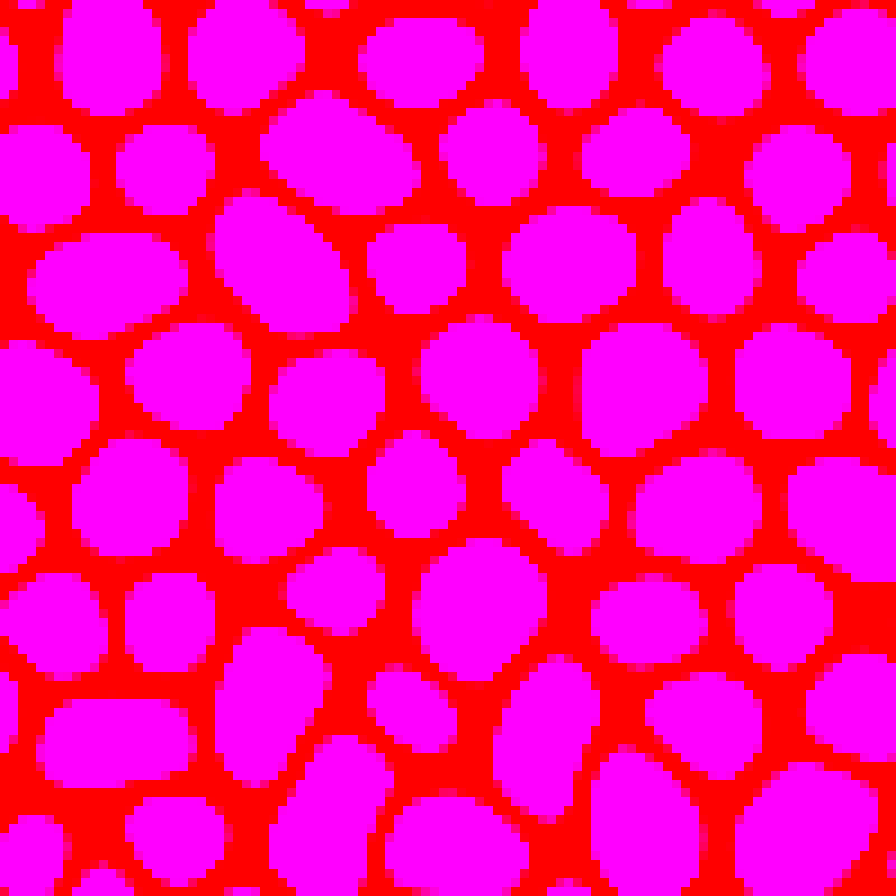
Reproduce this pattern procedurally as a three.js fragment shader.

```glsl
// Rounded magenta cells packed on red, tileable and drawn in coarse square blocks.

#define BLOCKS 100.0            // blocks across the canvas
#define GRID vec2(6.0, 8.0)     // cells across and up; rows must be even
#define JITTER 0.034            // scatter radius of the cell centres
#define STRETCH 0.046           // half length of the longest cell cores
#define HALF_GAP 0.0090         // half the width of the red channels
#define ROUNDING 40.0           // lower values give rounder corners
#define EDGE 0.0020             // half width of the blended rim
#define CELL_COLOR vec3(1.0, 0.0, 1.0)
#define CHANNEL_COLOR vec3(1.0, 0.0, 0.0)

const float TAU = 6.2831853;

varying vec2 vUv;

vec2 hash2(vec2 p) {
  vec3 q = fract(p.xyx * vec3(0.1031, 0.1030, 0.0973));
  q += dot(q, q.yzx + 33.33);
  return fract((q.xx + q.yz) * q.zy);
}

vec2 polar(float turn, float radius) {
  return radius * vec2(cos(TAU * turn), sin(TAU * turn));
}

// Distance to a segment centred on the origin, reaching to +-halfAxis.
float segmentDistance(vec2 p, vec2 halfAxis) {
  float t = dot(p, halfAxis) / max(dot(halfAxis, halfAxis), 1e-8);
  return length(p - halfAxis * clamp(t, -1.0, 1.0));
}

// Distance to the core of one cell on the staggered, wrapped grid.
float coreDistance(vec2 p, vec2 cell) {
  vec2 id = mod(cell, GRID);
  vec2 scatter = hash2(id + 17.0);
  vec2 shape = hash2(id + 71.0);
  float stagger = 0.5 * mod(id.y, 2.0) - 0.25;
  vec2 center = (cell + 0.5 + vec2(stagger, 0.0)) / GRID;
  center += polar(scatter.x, JITTER * sqrt(scatter.y));
  vec2 halfAxis = polar(shape.x, STRETCH * shape.y * shape.y * shape.y);
  return segmentDistance(p - center, halfAxis);
}

// Positive inside a cell: nearest core against a soft minimum of the others.
float cellField(vec2 p) {
  vec2 base = floor(p * GRID);
  float nearest = 1.0;
  float weights = 0.0;
  for (int y = -2; y <= 2; y++) {
    for (int x = -2; x <= 2; x++) {
      float d = coreDistance(p, base + vec2(float(x), float(y)));
      nearest = min(nearest, d);
      weights += exp(-ROUNDING * d);
    }
  }
  float others = max(weights - exp(-ROUNDING * nearest), 1e-6);
  float softSecond = -log(others) / ROUNDING;
  return 0.5 * (softSecond - nearest) - HALF_GAP;
}

void main() {
  // Sample once at the centre of each block.
  vec2 blockCenter = (floor(vUv * BLOCKS) + 0.5) / BLOCKS;
  float inside = smoothstep(-EDGE, EDGE, cellField(blockCenter));
  gl_FragColor = vec4(mix(CHANNEL_COLOR, CELL_COLOR, inside), 1.0);
}
```
